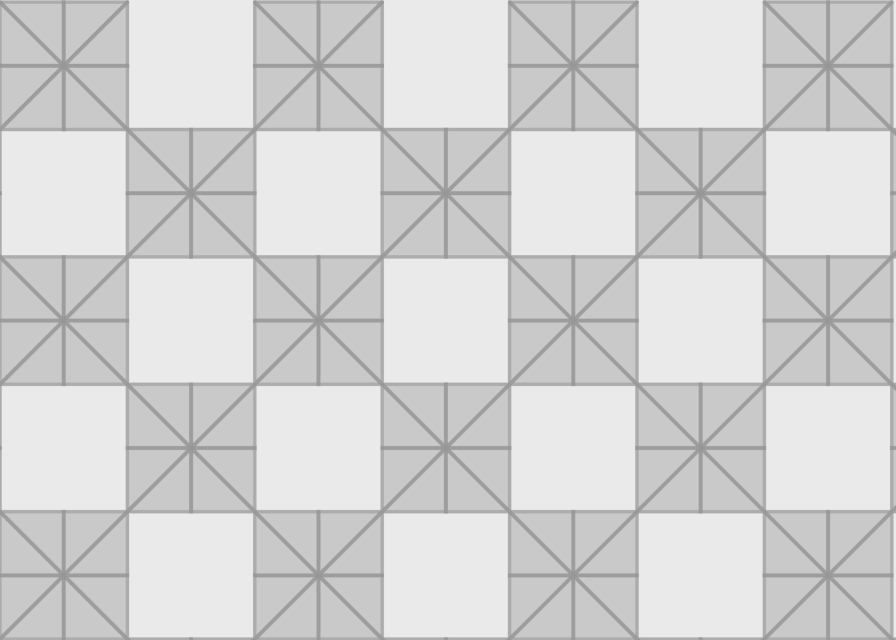
A WebGL 1 fragment shader for this pattern:

```glsl
precision highp float;
// Checkerboard of plain light squares and grey squares carrying eight-armed stars.
// Each pixel composites the nearby grey tiles: a box fill, a border stroke,
// then an upright cross and a diagonal cross as antialiased distance fields.

uniform vec2 u_resolution;

const float TILES_ACROSS = 7.033;
const float TOP_MARGIN = 0.0165;     // in tile units, like all widths below
const float BORDER_WIDTH = 0.027;
const float ARM_WIDTH = 0.031;

const vec3 PAPER = vec3(0.918);
const vec3 TILE_FILL = vec3(0.788);
const vec3 BORDER_INK = vec3(0.675);
const vec3 ARM_INK = vec3(0.59);
const float ARM_OPACITY = 0.87;

// Opacity of a shape from its signed distance, softened over about a pixel.
float coverage(float dist, float pixel) {
  return 1.0 - smoothstep(-0.75 * pixel, 0.75 * pixel, dist);
}

float stroke(float dist, float width, float pixel) {
  return coverage(abs(dist) - 0.5 * width, pixel);
}

// Signed distance to a unit square centred on the origin.
float unitBox(vec2 p) {
  vec2 d = abs(p) - 0.5;
  return length(max(d, 0.0)) + min(max(d.x, d.y), 0.0);
}

// Paints one star tile over the given colour; q is measured from its centre.
vec3 paintStarTile(vec3 color, vec2 q, float pixel) {
  float box = unitBox(q);
  color = mix(color, TILE_FILL, coverage(box, pixel));
  color = mix(color, BORDER_INK, stroke(box, BORDER_WIDTH, pixel));

  // Arms stop at the outer rim of the border.
  float inside = coverage(box - 0.5 * BORDER_WIDTH, pixel) * ARM_OPACITY;
  float upright = min(abs(q.x), abs(q.y));
  float diagonal = abs(abs(q.x) - abs(q.y)) * 0.70711;
  color = mix(color, ARM_INK, inside * stroke(upright, ARM_WIDTH, pixel));
  return mix(color, ARM_INK, inside * stroke(diagonal, ARM_WIDTH, pixel));
}

// Rows count downwards; grey tiles sit on even squares from row zero on.
bool isStarTile(vec2 cell) {
  return cell.y >= 0.0 && mod(cell.x + cell.y, 2.0) < 0.5;
}

void main() {
  float pixel = TILES_ACROSS / u_resolution.x;
  vec2 p = vec2(gl_FragCoord.x, u_resolution.y - gl_FragCoord.y) * pixel;
  p.y -= TOP_MARGIN;

  // Neighbours are included because borders overhang their squares.
  vec3 color = PAPER;
  for (int row = -1; row <= 1; row++) {
    for (int column = -1; column <= 1; column++) {
      vec2 cell = floor(p) + vec2(float(column), float(row));
      if (isStarTile(cell)) {
        color = paintStarTile(color, p - cell - 0.5, pixel);
      }
    }
  }
  gl_FragColor = vec4(color, 1.0);
}
```
